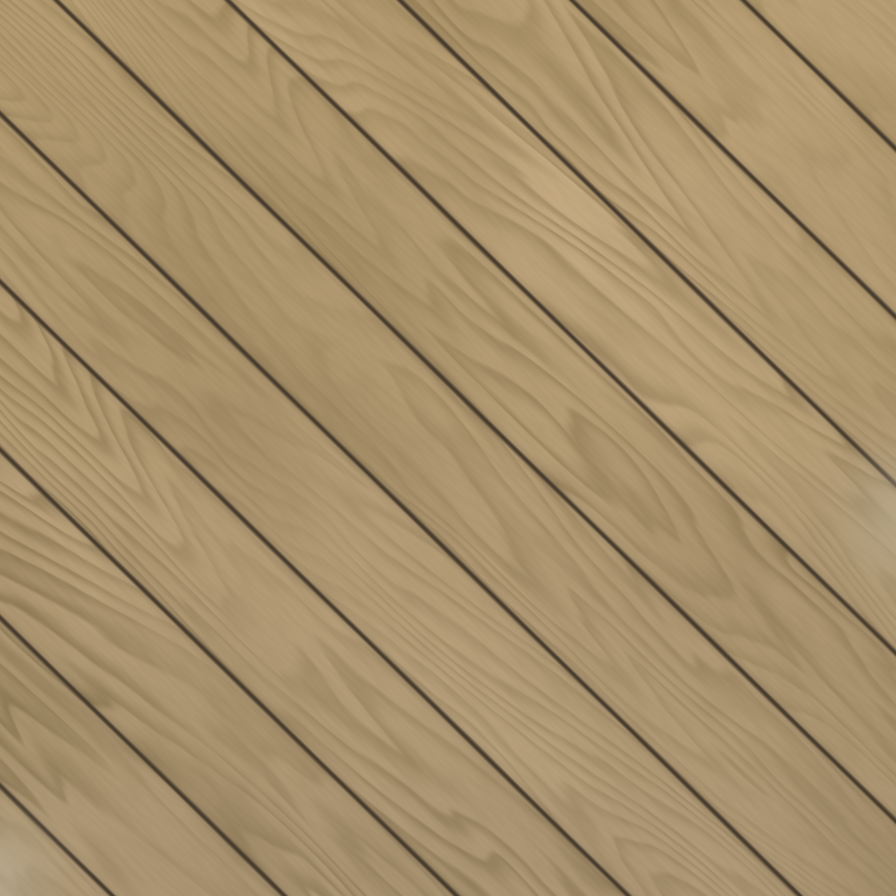
Write a Shadertoy shader that draws this texture.

```glsl
// Diagonal wooden boards separated by thin dark seams.
// Growth rings are the contours of a stretched field of layered, warped sines;
// fine fibres come from cellular noise drawn out along each board.

#define BOARD_ANGLE 0.7743   // slope of the boards, radians below horizontal
#define BOARD_WIDTH 0.1341   // seam to seam, in canvas units
#define BOARD_OFFSET 0.0437  // shift of the first seam
#define SEAM_WIDTH 0.0041    // half width of a seam, soft edge included
#define RING_COUNT 3.8       // growth rings per unit of the grain field
#define RING_DEPTH 0.145     // contrast of the rings
#define FIBRE_DEPTH 0.04     // contrast of the fine fibres
#define PATCH_DEPTH 0.05     // contrast of the broad stains
#define WOOD_COLOR vec3(0.663, 0.573, 0.426)
#define SEAM_COLOR vec3(0.275, 0.230, 0.175)
#define HAZE_COLOR vec3(0.74, 0.70, 0.61)

float hash(vec2 p) {
    p = fract(p * vec2(0.1031, 0.1137));
    p += dot(p, p.yx + 33.33);
    return fract((p.x + p.y) * p.x * 7.31);
}

// Sum of sines, each octave bending the next
float layeredSines(vec2 p, float seed) {
    float sum = 0.0, amplitude = 1.0;
    for (int i = 0; i < 5; i++) {
        p += 0.45 * sin(p.yx * 1.3 + seed + float(i) * 1.9);
        sum += amplitude * sin(p.x + seed) * sin(p.y + seed * 1.7);
        p = mat2(1.53, 0.74, -0.74, 1.53) * p;
        amplitude *= 0.42;
    }
    return sum;
}

// Distance to the nearest scattered point
float cellular(vec2 p) {
    vec2 cell = floor(p);
    float nearest = 2.0;
    for (int y = -1; y <= 1; y++)
    for (int x = -1; x <= 1; x++) {
        vec2 c = cell + vec2(x, y);
        vec2 point = c + vec2(hash(c + 71.0), hash(c + 153.0));
        nearest = min(nearest, length(p - point));
    }
    return nearest;
}

// Dark late wood that builds slowly and ends sharply, centred near zero
float growthRings(float height) {
    float slope = fwidth(height);
    float phase = fract(height);
    float build = smoothstep(0.0, 0.85, phase);
    float edge = 1.0 - smoothstep(1.0 - clamp(slope, 0.2, 0.5), 1.0, phase);
    float fade = 1.0 - smoothstep(0.35, 0.9, slope);
    return (build * build * edge - 0.33) * fade;
}

float haze(vec2 uv, vec2 center, float radius) {
    vec2 d = (uv - center) / radius;
    return exp(-dot(d, d));
}

void mainImage(out vec4 fragColor, in vec2 fragCoord) {
    vec2 uv = fragCoord / iResolution.xy;

    // Board coordinates: x runs along the board, y across it, in board widths
    vec2 p = vec2(uv.x, 1.0 - uv.y);
    vec2 dir = vec2(cos(BOARD_ANGLE), sin(BOARD_ANGLE));
    float across = (dot(p, vec2(dir.y, -dir.x)) - BOARD_OFFSET) / BOARD_WIDTH;
    float board = floor(across);
    vec2 b = vec2(dot(p, dir) / BOARD_WIDTH, across - board);
    float seed = board * 2.37 + 5.0;

    // Bold boards show wide arches, the others fine straight lines
    float arch = 0.5 + 0.5 * cos((board + 4.0) * 1.2566);
    float grain = layeredSines(vec2(b.x * 0.42, b.y * 2.5), seed);
    float lines = mix(9.0, 2.5, arch) * b.y;
    float wear = 0.75 + 0.35 * sin(b.x * 0.9 + seed * 3.0 + sin(b.y * 3.0 + b.x));
    float rings = growthRings(grain * RING_COUNT + lines) * mix(0.5, 1.0, arch) * wear;

    // Fibres, broad stains and the tone of the whole board
    float fibre = cellular(vec2(b.x * 3.0, b.y * 26.0 + board * 40.0)) - 0.5;
    float stain = layeredSines(vec2(b.x * 0.6, b.y * 1.7) + 9.0, seed + 4.0);
    float boardTone = 0.03 * (hash(vec2(board + 40.0, 17.0)) - 0.5);
    float tone = boardTone + PATCH_DEPTH * stain
               - RING_DEPTH * rings - FIBRE_DEPTH * fibre;

    // Light wood is paler; light is warm at the top, cooler and dimmer below
    vec3 light = mix(vec3(0.965, 0.968, 0.985), vec3(1.04, 1.032, 1.0), uv.y);
    vec3 color = WOOD_COLOR * (1.0 + tone * vec3(1.0, 1.06, 1.4)) * light;

    // Seams with a faint shaded border
    float seamDistance = min(b.y, 1.0 - b.y) * BOARD_WIDTH;
    float softEdge = SEAM_WIDTH + 0.3 / iResolution.y;
    float width = softEdge * (1.0 + 0.12 * sin(b.x * 2.1 + seed));
    color *= 1.0 - 0.08 * (1.0 - smoothstep(0.0, 2.7 * SEAM_WIDTH, seamDistance));
    color = mix(SEAM_COLOR, color, smoothstep(0.05 * width, width, seamDistance));

    // Pale sheen at two edges of the canvas
    float sheen = haze(uv, vec2(1.02, 0.42), 0.07) + haze(uv, vec2(-0.01, 0.02), 0.06);
    color = mix(color, HAZE_COLOR, 0.5 * min(sheen, 1.0));

    fragColor = vec4(clamp(color, 0.0, 1.0), 1.0);
}
```
